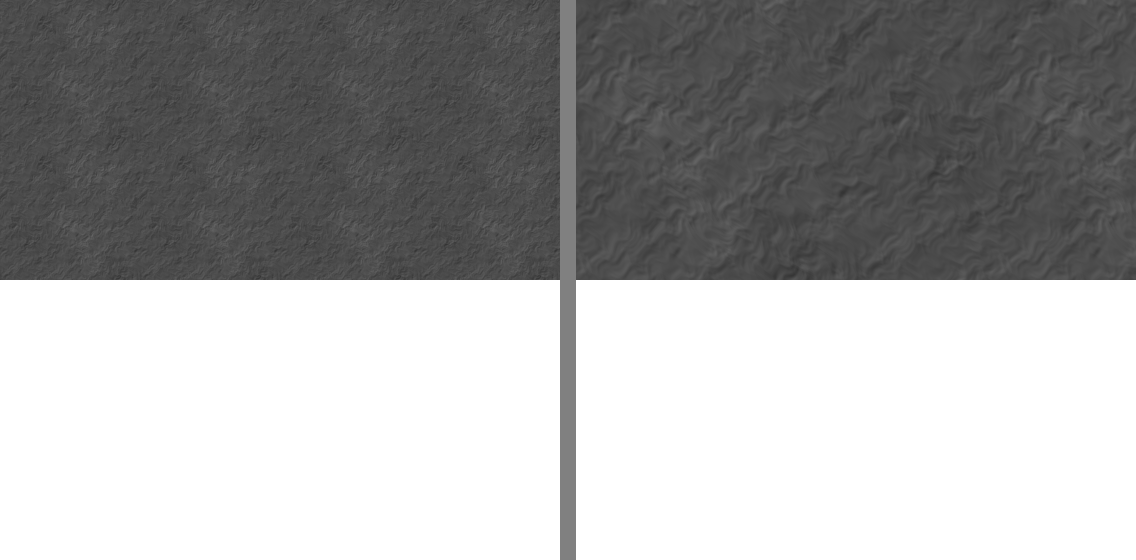
Left: the whole. Right: its middle third, enlarged.
Write a Shadertoy shader that draws this texture.

```glsl
const float TAU = 6.2831853;
const float REPEATS = 4.0;      // tiles across the canvas; two rows fill the slate half
const int PIT_COUNT = 16;
const vec3 WHITE = vec3(1.0);
const vec3 SLATE = vec3(0.296);

vec2 hash2(vec2 p, float seed) {
    vec3 q = fract(vec3(p.xyx + seed * 1.37) * vec3(0.1031, 0.1030, 0.0973));
    q += dot(q, q.yzx + 33.33);
    return fract((q.xx + q.yz) * q.zy);
}

// Shortest offset between two points on a repeating unit tile
vec2 wrapDelta(vec2 a, vec2 b) {
    return fract(a - b + 0.5) - 0.5;
}

// Distance to the nearest feature point, repeating after "period" cells
float cellular(vec2 tile, float period, float seed) {
    vec2 p = tile * period;
    vec2 cell = floor(p);
    float nearest = 4.0;
    for (int y = -1; y <= 1; y++) {
        for (int x = -1; x <= 1; x++) {
            vec2 id = cell + vec2(x, y);
            vec2 d = id + hash2(mod(id, period), seed) - p;
            nearest = min(nearest, dot(d, d));
        }
    }
    return sqrt(nearest);
}

// Layered sines with whole-number frequencies keep the tile seamless
vec2 warp(vec2 p, float amount) {
    vec2 bend = sin(TAU * (p.yx * vec2(2.0, 3.0) + p.xy));
    bend += 0.6 * sin(TAU * (p.yx * vec2(7.0, 5.0) - p.xy * 3.0) + 1.7);
    bend += 0.35 * sin(TAU * (p.yx * vec2(13.0, 17.0) + p.xy * 8.0) + 4.1);
    return p + amount * bend;
}

float patchMask(vec2 p, vec2 center, float radius) {
    vec2 d = wrapDelta(p, center) / radius;
    return exp(-dot(d, d));
}

float surfaceHeight(vec2 p) {
    vec2 q = warp(p, 0.018);
    return 0.55 * cellular(q, 13.0, 3.0)
         + 0.30 * cellular(q, 27.0, 8.0)
         + 0.14 * cellular(q, 52.0, 14.0);
}

// Broad pale and dark stains with ragged borders
float stains(vec2 p) {
    vec2 q = warp(p, 0.025);
    float pale = patchMask(q, vec2(0.58, 0.76), 0.13)
               + patchMask(q, vec2(0.54, 0.40), 0.14)
               + patchMask(q, vec2(0.68, 0.18), 0.13)
               + 0.8 * patchMask(q, vec2(0.82, 0.72), 0.11);
    float dark = patchMask(q, vec2(0.20, 0.32), 0.15)
               + 0.7 * patchMask(q, vec2(0.36, 0.76), 0.12)
               + patchMask(q, vec2(0.80, 0.08), 0.12)
               + 0.7 * patchMask(q, vec2(0.97, 0.62), 0.11);
    float mottle = 0.5 - cellular(q, 5.0, 21.0) + 0.5 * (0.5 - cellular(q, 11.0, 31.0));
    return 0.021 * pale - 0.021 * dark + 0.019 * mottle;
}

// Small slanted chips, each with a dark hollow and a lit lower edge
float pits(vec2 p) {
    float tone = 0.0;
    for (int i = 0; i < PIT_COUNT; i++) {
        vec2 center = hash2(vec2(float(i), 5.0), 47.0);
        vec2 shape = hash2(vec2(float(i), 9.0), 61.0);
        vec2 d = wrapDelta(p, center);
        float angle = mix(0.2, 1.0, shape.x);
        vec2 along = vec2(cos(angle), sin(angle));
        vec2 local = vec2(dot(d, along), dot(d, vec2(-along.y, along.x)));
        vec2 size = vec2(0.017, 0.007) * mix(0.6, 1.2, shape.y);
        vec2 hollow = local / size;
        vec2 rim = (local + vec2(0.0, 0.011)) / size;
        tone += 0.025 * exp(-dot(rim, rim)) - 0.065 * exp(-dot(hollow, hollow));
    }
    return tone;
}

float slateTone(vec2 p) {
    vec2 lightStep = vec2(-0.005, 0.006);
    float relief = surfaceHeight(p) - surfaceHeight(p + lightStep);
    float stain = stains(p);
    float roughness = 0.20 + 0.18 * smoothstep(-0.01, 0.025, abs(stain));
    return stain + roughness * relief + pits(p);
}

void mainImage(out vec4 fragColor, in vec2 fragCoord) {
    vec2 uv = fragCoord / iResolution.xy;
    vec2 tile = fract(uv * REPEATS);
    vec3 slate = SLATE + slateTone(tile);

    // Slate above, plain white below
    float edge = 0.5 / iResolution.y;
    float upper = smoothstep(0.5 - edge, 0.5 + edge, uv.y);
    fragColor = vec4(mix(WHITE, slate, upper), 1.0);
}
```
